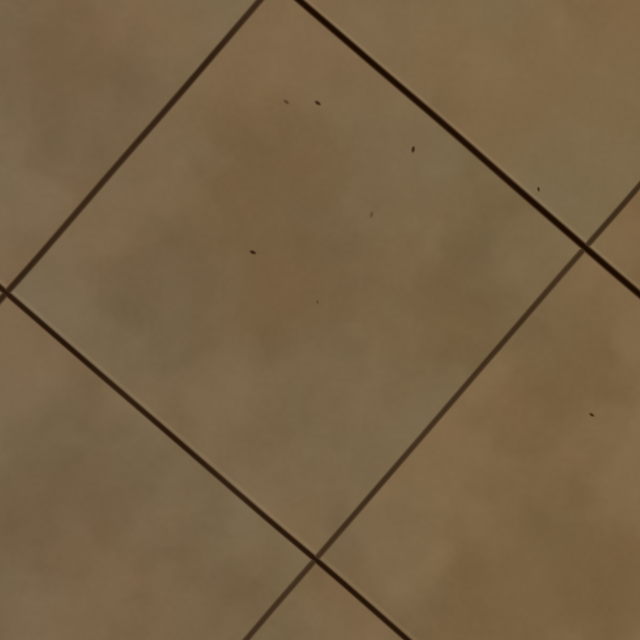
Write a WebGL 1 fragment shader that draws this texture.

```glsl
precision highp float;
uniform vec2 u_resolution;

#define TILE_SIZE vec2(0.645, 0.637)
#define GRID_ORIGIN vec2(0.417, -0.347)
#define GRID_NORMAL vec2(0.654, 0.756)
#define JOINT_HALF_WIDTH vec2(0.0066, 0.0068)
#define JOINT_WOBBLE 0.003
#define STONE vec3(0.484, 0.404, 0.293)
#define STONE_STAIN vec3(0.452, 0.372, 0.262)
#define GROUT vec3(0.105, 0.045, 0.005)
#define SPECK_COUNT 8

float hash(vec2 p) {
    vec3 q = fract(vec3(p.xyx) * 0.1031);
    q += dot(q, q.yzx + 33.33);
    return fract((q.x + q.y) * q.z);
}

float noise(vec2 p) {
    vec2 cell = floor(p);
    vec2 f = fract(p);
    f = f * f * (3.0 - 2.0 * f);
    float low = mix(hash(cell), hash(cell + vec2(1.0, 0.0)), f.x);
    float high = mix(hash(cell + vec2(0.0, 1.0)), hash(cell + 1.0), f.x);
    return mix(low, high, f.y);
}

float fbm(vec2 p) {
    float sum = 0.0;
    float amplitude = 0.5;
    for (int i = 0; i < 5; i++) {
        sum += amplitude * noise(p);
        p = mat2(1.6, 1.2, -1.2, 1.6) * p + 7.3;
        amplitude *= 0.5;
    }
    return sum / 0.97;
}

// Cloudy stone, shifted per tile, with a faint stain at the tile centre
vec3 stoneColor(vec2 uv, vec2 tile, vec2 inTile) {
    vec2 p = uv + 17.0 * vec2(hash(tile + 41.0), hash(tile + 83.0));
    float cloud = fbm(p * 5.0 + 0.6 * fbm(p * 9.0));
    float warmth = fbm(p * 4.0 + 31.0) - 0.5;
    float mottle = fbm(p * 19.0 + 5.0) - 0.5;
    vec2 fromCentre = inTile - 0.5;
    float stain = exp(-14.0 * dot(fromCentre, fromCentre));

    vec3 color = mix(STONE, STONE_STAIN, smoothstep(0.45, 0.75, cloud + 0.14 * stain));
    color += vec3(0.045, -0.012, -0.03) * warmth;
    color += vec3(0.014, -0.001, -0.022) * (uv.x - 0.5);
    color += 0.03 * mottle + 0.008 * (noise(p * 150.0) - 0.5);
    return color + 0.01 * (hash(tile + 9.0) - 0.5);
}

// Few small dark pits, each stretched in its own direction
float specks(vec2 uv, float pixel) {
    float cover = 0.0;
    for (int i = 0; i < SPECK_COUNT; i++) {
        float id = float(i);
        vec2 centre = vec2(hash(vec2(id, 3.7)), hash(vec2(id, 11.2)));
        centre = mix(vec2(0.35, 0.3), vec2(0.95, 0.85), centre);
        float angle = 6.283 * hash(vec2(id, 23.0));
        vec2 axis = vec2(cos(angle), sin(angle));
        vec2 d = uv - centre;
        d = vec2(dot(d, axis), 1.8 * dot(d, vec2(-axis.y, axis.x)));
        float radius = mix(0.003, 0.0065, hash(vec2(id, 37.0)));
        float pit = 1.0 - smoothstep(0.2 * radius, radius + pixel, length(d));
        cover = max(cover, pit * mix(0.25, 0.75, hash(vec2(id, 51.0))));
    }
    return cover;
}

void main() {
    float pixel = 1.0 / u_resolution.y;
    vec2 uv = gl_FragCoord.xy * pixel;

    // Rotated tile grid with slightly uneven joints
    vec2 across = vec2(GRID_NORMAL.y, -GRID_NORMAL.x);
    vec2 q = vec2(dot(uv, GRID_NORMAL), dot(uv, across));
    q += JOINT_WOBBLE * (vec2(noise(q.yx * 6.0 + 4.0), noise(q * 6.0 + 19.0)) - 0.5);
    vec2 grid = (q - GRID_ORIGIN) / TILE_SIZE;
    vec2 line = floor(grid + 0.5);
    vec2 offset = (grid - line) * TILE_SIZE;

    vec3 color = stoneColor(uv, floor(grid), fract(grid));
    color = mix(color, GROUT, specks(uv, pixel));

    // Pale bevel along one side of the deeper joints
    float rim = (offset.x - 0.0085) / 0.0025;
    color += 0.03 * exp(-rim * rim);

    // Joints: depth differs by direction and by line
    vec2 depth = mix(vec2(0.85, 0.72), vec2(1.0, 0.6), line);
    depth *= 0.9 + 0.2 * vec2(noise(q.yx * 9.0), noise(q * 9.0 + 50.0));
    vec2 halfWidth = JOINT_HALF_WIDTH * mix(vec2(0.88, 1.0), vec2(1.05, 0.9), line);
    vec2 joint = 1.0 - smoothstep(0.25 * halfWidth, halfWidth + 0.5 * pixel, abs(offset));
    joint *= min(depth, 1.0);
    color = mix(color, GROUT, max(joint.x, joint.y));

    gl_FragColor = vec4(color, 1.0);
}
```
